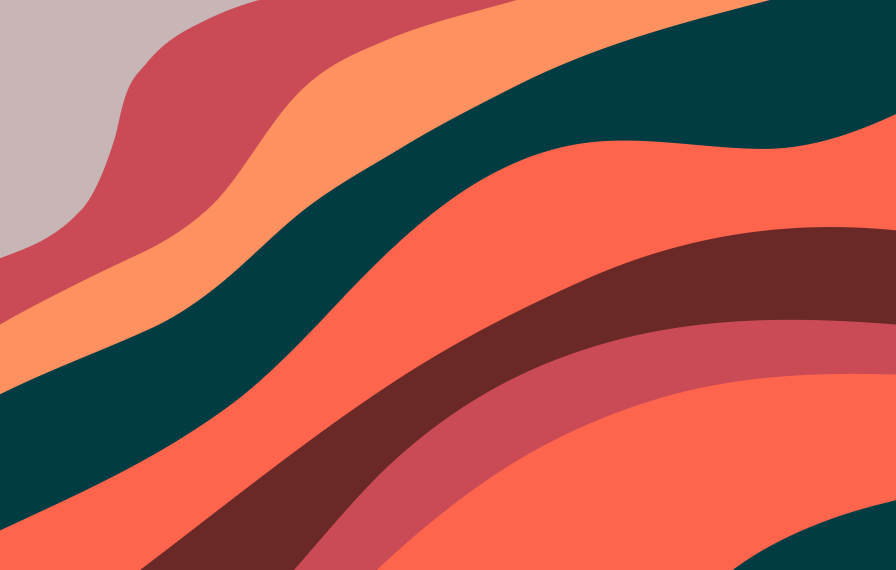
Give the GLSL for this background, as a WebGL 1 fragment shader.

```glsl
precision highp float;
// Flat layered waves sweeping from the lower left to the upper right.
// Each layer fills the area below a smooth spline edge; layers are painted
// from back to front, with edges softened over about one pixel.

#define CANVAS vec2(7.68, 4.90)   // design space, origin at the lower left
#define SOFTNESS 1.0              // edge width in pixels
#define MIST   vec3(0.784, 0.710, 0.714)
#define ROSE   vec3(0.792, 0.294, 0.333)
#define ORANGE vec3(1.000, 0.565, 0.373)
#define TEAL   vec3(0.000, 0.235, 0.255)
#define CORAL  vec3(1.000, 0.392, 0.302)
#define BROWN  vec3(0.416, 0.161, 0.149)

uniform vec2 u_resolution;

// Cubic Hermite span between knots (x, height, slope).
// Returns height and slope at x, continued as a straight line outside.
vec2 span(float x, vec3 a, vec3 b) {
  float width = b.x - a.x;
  float t = clamp((x - a.x) / width, 0.0, 1.0);
  float mean = (b.y - a.y) / width;
  float quad = 3.0 * mean - 2.0 * a.z - b.z;
  float cubic = a.z + b.z - 2.0 * mean;
  float height = a.y + width * t * (a.z + t * (quad + t * cubic));
  float slope = a.z + t * (2.0 * quad + 3.0 * t * cubic);
  return vec2(height + slope * (x - a.x - width * t), slope);
}

// Chain of three spans
vec2 curve(float x, vec3 a, vec3 b, vec3 c, vec3 d) {
  if (x < b.x) return span(x, a, b);
  if (x < c.x) return span(x, b, c);
  return span(x, c, d);
}

// Chain of six spans
vec2 curve(float x, vec3 a, vec3 b, vec3 c, vec3 d, vec3 e, vec3 f, vec3 g) {
  if (x < d.x) return curve(x, a, b, c, d);
  return curve(x, d, e, f, g);
}

// Paint everything below an edge, using its slope for an even soft border
void fillBelow(inout vec3 color, vec3 paint, vec2 p, vec2 edge) {
  float dist = (p.y - edge.x) / sqrt(1.0 + edge.y * edge.y);
  float pixel = SOFTNESS * CANVAS.y / u_resolution.y;
  color = mix(color, paint, clamp(0.5 - dist / pixel, 0.0, 1.0));
}

void main() {
  vec2 p = gl_FragCoord.xy / u_resolution * CANVAS;
  vec3 color = MIST;

  // Upper waves
  fillBelow(color, ROSE, p, curve(p.x,
    vec3(0.00, 2.68, 0.38), vec3(0.70, 3.10, 1.10), vec3(0.98, 3.70, 3.20),
    vec3(1.05, 3.99, 3.70), vec3(1.25, 4.35, 1.25), vec3(1.75, 4.72, 0.50),
    vec3(2.22, 4.90, 0.28)));
  fillBelow(color, ORANGE, p, curve(p.x,
    vec3(0.00, 2.11, 0.58), vec3(0.60, 2.43, 0.51), vec3(1.20, 2.72, 0.47),
    vec3(1.80, 3.12, 0.93), vec3(2.45, 3.98, 1.22), vec3(3.30, 4.55, 0.43),
    vec3(4.43, 4.90, 0.29)));
  fillBelow(color, TEAL, p, curve(p.x,
    vec3(0.00, 1.51, 0.50), vec3(1.30, 2.08, 0.46), vec3(2.05, 2.60, 0.90),
    vec3(2.65, 3.13, 0.75), vec3(3.45, 3.635, 0.61), vec3(4.40, 4.15, 0.51),
    vec3(6.60, 4.90, 0.26)));
  fillBelow(color, CORAL, p, curve(p.x,
    vec3(0.00, 0.34, 0.47), vec3(1.95, 1.40, 0.73), vec3(2.90, 2.30, 1.07),
    vec3(3.99, 3.27, 0.65), vec3(5.15, 3.685, 0.07), vec3(6.55, 3.62, 0.00),
    vec3(7.68, 3.92, 0.47)));

  // Lower arches
  fillBelow(color, BROWN, p, curve(p.x,
    vec3(1.20, 0.00, 0.76), vec3(3.41, 1.64, 0.65),
    vec3(5.00, 2.49, 0.45), vec3(7.68, 2.92, -0.10)));
  fillBelow(color, ROSE, p, curve(p.x,
    vec3(2.52, 0.00, 1.15), vec3(3.40, 0.96, 0.90),
    vec3(5.12, 1.93, 0.30), vec3(7.68, 2.11, -0.08)));
  fillBelow(color, CORAL, p, curve(p.x,
    vec3(3.23, 0.00, 0.95), vec3(4.20, 0.79, 0.68),
    vec3(5.60, 1.46, 0.31), vec3(7.68, 1.68, -0.03)));

  // Corner hill
  fillBelow(color, TEAL, p, curve(p.x,
    vec3(6.28, 0.00, 0.75), vec3(6.60, 0.205, 0.55),
    vec3(7.10, 0.43, 0.37), vec3(7.68, 0.60, 0.24)));

  gl_FragColor = vec4(color, 1.0);
}
```
